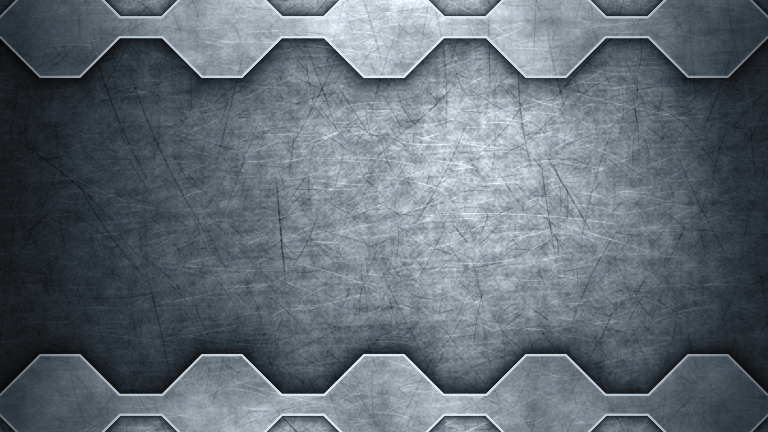
Write a Shadertoy shader that draws this background.

```glsl
// Scratched steel plate framed above and below by raised hexagonal metal trim.

const float PERIOD = 0.375;      // spacing of the hexagons
const float TRIM_PEAK = 0.181;   // reach of the hexagons into the canvas
const float TRIM_VALLEY = 0.089; // reach of the trim between hexagons
const float NOTCH_TOP = 0.037;   // reach of the cut-outs at the canvas border
const float HALF_FLAT = 0.047;   // half length of the flat hexagon sides

float hash(vec2 p) {
    return fract(sin(dot(p, vec2(127.1, 311.7))) * 43758.5453);
}

float noise(vec2 p) {
    vec2 i = floor(p), f = fract(p);
    f = f * f * (3.0 - 2.0 * f);
    return mix(mix(hash(i), hash(i + vec2(1, 0)), f.x),
               mix(hash(i + vec2(0, 1)), hash(i + vec2(1, 1)), f.x), f.y);
}

float fbm(vec2 p) {
    float sum = 0.0, gain = 0.5;
    for (int i = 0; i < 5; i++) {
        sum += gain * noise(p);
        p = p * 2.03 + 17.3;
        gain *= 0.5;
    }
    return sum;
}

// Coordinates whose x axis runs along the given angle
vec2 alongAngle(vec2 p, float angle) {
    float c = cos(angle), s = sin(angle);
    return vec2(c * p.x + s * p.y, c * p.y - s * p.x);
}

// One randomly turned, slightly bent stroke per grid cell
float strokes(vec2 p, float cells, float angle, float spread, float width, float seed) {
    vec2 g = alongAngle(p, angle) * cells;
    vec2 base = floor(g);
    float sum = 0.0;
    for (int y = -1; y <= 1; y++)
    for (int x = -1; x <= 1; x++) {
        vec2 id = base + vec2(x, y);
        vec2 key = id + seed * 7.31;
        vec2 center = id + vec2(hash(key), hash(key + 31.7));
        vec2 v = alongAngle(g - center, (hash(key + 57.1) - 0.5) * spread);
        v.y += (hash(key + 83.9) - 0.5) * 0.4 * v.x * v.x;
        float halfLength = mix(0.4, 0.95, hash(key + 11.3));
        float dist = length(vec2(max(abs(v.x) - halfLength, 0.0), v.y)) / cells;
        float taper = 1.0 - smoothstep(0.4, 1.0, abs(v.x) / halfLength);
        float strength = mix(0.15, 1.0, hash(key + 43.7));
        sum += strength * taper * (1.0 - smoothstep(0.0, width, dist));
    }
    return sum;
}

// Signed distance to a 45 degree trapezoid standing on the border
float trapezoid(float x, float height, float top) {
    return max(height - top, (height + x - top - HALF_FLAT) * 0.7071);
}

// Signed distance to the trim; height is measured from the nearer border
float trimDistance(float x, float height) {
    float toHexagon = abs(mod(x + 0.5 * PERIOD, PERIOD) - 0.5 * PERIOD);
    float hexagons = min(trapezoid(toHexagon, height, TRIM_PEAK), height - TRIM_VALLEY);
    float notches = trapezoid(0.5 * PERIOD - toHexagon, height, NOTCH_TOP);
    return max(hexagons, -notches);
}

// Brightness change caused by grain and scratches
float scratches(vec2 p, float pixel) {
    float fine = 0.0008 + 0.8 * pixel;
    float sum = 0.14 * (noise(alongAngle(p, 0.06) * vec2(7.0, 170.0)) - 0.5);
    sum += 0.26 * (noise(p * 230.0) - 0.5) + 0.5 * (fbm(p * 38.0) - 0.48);
    for (int i = 0; i < 4; i++) {
        float k = float(i);
        sum -= 0.23 * strokes(p, 7.0 + 4.0 * k, 0.9 + 0.8 * k, 2.4, fine, k + 1.0);
        sum += 0.24 * strokes(p, 5.0 + 4.0 * k, 0.15 * k - 0.2, 0.7, fine, k + 5.0);
    }
    // Long steep dark gouges and long shallow bright scratches
    sum -= 0.38 * strokes(p, 3.6, -1.1, 1.1, fine * 1.3, 12.0);
    sum -= 0.28 * strokes(p, 4.5, 1.2, 1.3, fine, 19.0);
    sum += 0.30 * strokes(p, 2.6, 0.05, 0.7, fine, 15.0);
    return sum + 0.03;
}

// Cool steel tint of a grey level
vec3 steel(float level) {
    return max(vec3(level) + vec3(-0.035, 0.003, 0.04) * smoothstep(0.0, 0.25, level), 0.0);
}

void mainImage(out vec4 fragColor, in vec2 fragCoord) {
    float pixel = 1.0 / iResolution.y;
    vec2 p = vec2(fragCoord.x - 0.5 * iResolution.x, fragCoord.y) * pixel;
    float height = min(p.y, 1.0 - p.y);
    float dist = trimDistance(p.x, height);
    float wear = scratches(p, pixel);
    float blotches = fbm(p * 6.0 + 4.0) - 0.48;
    float glow = exp(-p.x * p.x / 0.38);

    // Recessed plate: off-centre light, scratches and the shadow of the trim
    vec2 fromLight = (p - vec2(0.15, 0.64)) / vec2(0.57, 0.60);
    float plate = 0.16 + 0.55 * exp(-dot(fromLight, fromLight));
    float inNotch = 1.0 - smoothstep(NOTCH_TOP, NOTCH_TOP + pixel, height);
    plate = mix(plate, 0.27 + 0.42 * glow, inNotch);
    plate *= 1.0 + wear + 0.35 * blotches;
    plate *= 1.0 - 0.72 * exp(-max(dist, 0.0) / mix(0.027, 0.012, inNotch));

    // Raised trim: smoother metal with a bright bevelled rim
    float trim = 0.25 + 0.45 * glow + 0.08 * step(0.5, p.y) * glow;
    trim *= 1.0 + 0.55 * wear + 0.8 * blotches;
    float rim = 1.0 - smoothstep(0.001, 0.002 + pixel, abs(dist + 0.003));
    trim = mix(trim, 0.66 + 0.28 * glow, rim * 0.95);

    float level = mix(plate, trim, 1.0 - smoothstep(-0.5 * pixel, 0.5 * pixel, dist));
    level *= 1.0 - 0.40 * smoothstep(0.58, 0.92, abs(p.x));
    fragColor = vec4(clamp(steel(level), 0.0, 1.0), 1.0);
}
```
